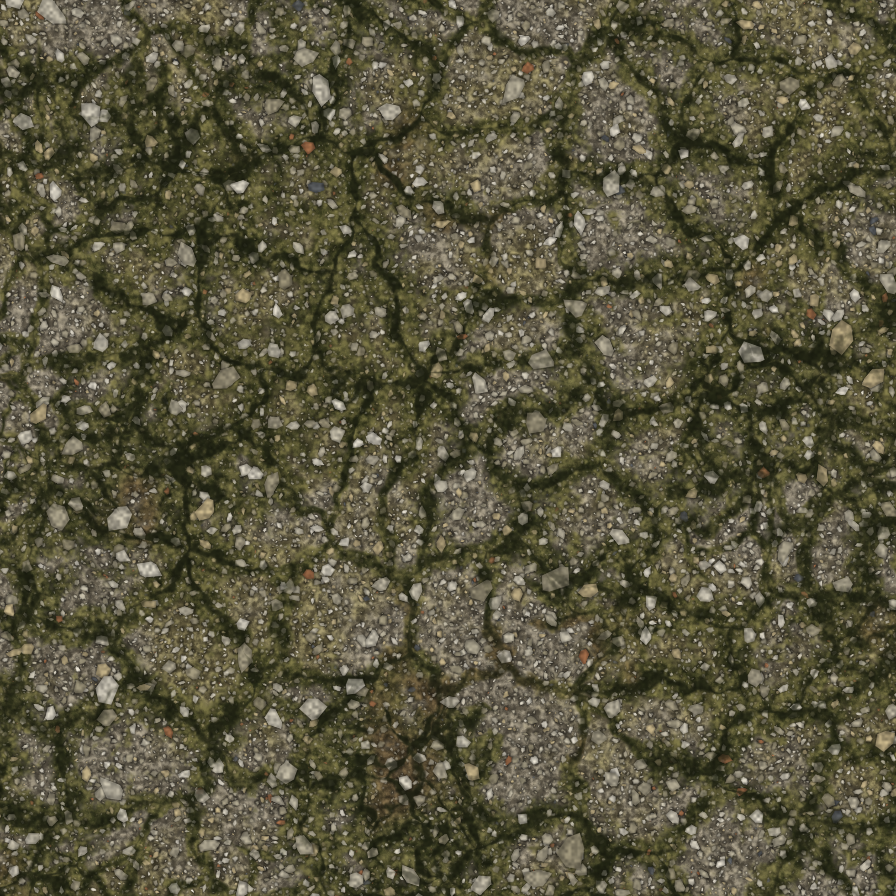
This texture is drawn by a three.js fragment shader. Its source:

```glsl
// Weathered, cracked asphalt with moss growing out of the joints.
// Warped Voronoi borders give the cracks, noise spreads the moss from them,
// and several layers of hashed polygons scatter pale angular gravel on top.

varying vec2 vUv;

vec3 hash3(vec2 p) {
  vec3 q = fract(p.xyx * vec3(0.1031, 0.1030, 0.0973));
  q += dot(q, q.yxz + 33.33);
  return fract((q.xxy + q.yzz) * q.zyx);
}

float noise(vec2 p) {
  vec2 i = floor(p), f = fract(p);
  f = f * f * (3.0 - 2.0 * f);
  return mix(mix(hash3(i).x, hash3(i + vec2(1, 0)).x, f.x),
             mix(hash3(i + vec2(0, 1)).x, hash3(i + vec2(1, 1)).x, f.x), f.y);
}

float fbm(vec2 p) {
  float sum = 0.0, weight = 0.533;
  for (int i = 0; i < 4; i++) {
    sum += weight * noise(p);
    p = mat2(1.6, 1.2, -1.2, 1.6) * p + 17.3;
    weight *= 0.5;
  }
  return sum;
}

// Distance to the nearest Voronoi border, in canvas units
float plateBorder(vec2 uv, float scale) {
  vec2 p = uv * scale, cell = floor(p), nearest = vec2(0.0);
  float best = 9.0, border = 9.0;
  for (int j = -1; j <= 1; j++)
  for (int i = -1; i <= 1; i++) {
    vec2 id = cell + vec2(i, j);
    vec2 toSeed = id + hash3(id + scale).xy - p;
    float d = dot(toSeed, toSeed);
    if (d < best) { best = d; nearest = toSeed; }
  }
  for (int j = -2; j <= 2; j++)
  for (int i = -2; i <= 2; i++) {
    vec2 id = cell + vec2(i, j);
    vec2 toSeed = id + hash3(id + scale).xy - p, across = toSeed - nearest;
    if (dot(across, across) > 0.0001)
      border = min(border, dot(0.5 * (toSeed + nearest), normalize(across)));
  }
  return border / scale;
}

// Angular pebbles: coverage, random tint, bevel light, contact shadow
vec4 pebbles(vec2 uv, float scale, float density) {
  vec2 p = uv * scale, cell = floor(p);
  vec4 stone = vec4(0.0, 0.0, 1.0, 0.0);
  for (int j = -1; j <= 1; j++)
  for (int i = -1; i <= 1; i++) {
    vec2 id = cell + vec2(i, j);
    vec3 place = hash3(id + scale), form = hash3(id + scale + 71.0);
    if (place.z > density) continue;
    vec2 q = p - id - 0.5 - 0.7 * (place.xy - 0.5);
    float turn = 6.2832 * form.y, radius = mix(0.18, 0.44, form.x * form.x);
    q = mat2(cos(turn), sin(turn), -sin(turn), cos(turn)) * q;
    q.y *= 1.0 + 0.8 * form.z;
    float d = -1.0;
    for (int k = 0; k < 6; k++) {
      vec3 side = hash3(id + 13.0 * float(k) + 5.0);
      float a = (float(k) + 0.7 * side.x) * 1.0472;
      d = max(d, dot(q, vec2(cos(a), sin(a))) - radius * (0.7 + 0.4 * side.y));
    }
    float soft = 0.0008 * scale;
    float cover = 1.0 - smoothstep(-soft, soft, d);
    if (cover > stone.x) {
      stone.xy = vec2(cover, hash3(id + 29.0).z);
      stone.z = 0.84 + 0.2 * smoothstep(0.0, 0.5 * radius, -d);
    }
    stone.w = max(stone.w, 1.0 - smoothstep(0.0, 0.0035 * scale, d));
  }
  return stone;
}

vec3 addPebbles(vec3 ground, vec4 stone, float visible) {
  vec3 rock = mix(vec3(0.51, 0.48, 0.39), vec3(0.76, 0.74, 0.69), fract(stone.y * 7.0));
  rock = mix(rock, vec3(0.65, 0.59, 0.45), step(0.86, stone.y));
  rock = mix(rock, vec3(0.55, 0.37, 0.25), step(0.988, stone.y));
  rock = mix(rock, vec3(0.30, 0.31, 0.32), step(stone.y, 0.01));
  ground *= 1.0 - 0.3 * stone.w * visible;
  return mix(ground, rock * stone.z, stone.x * visible);
}

void main() {
  vec2 uv = vUv;
  float fine = fbm(uv * 70.0), grit = fbm(uv * 190.0 + 40.0);
  float damp = smoothstep(0.3, 0.7, fbm(uv * 5.0 + 8.0));

  // Main joints, plus finer cracks that come and go
  vec2 bend = vec2(fbm(uv * 11.0), fbm(uv * 11.0 + 50.0)) - 0.5;
  vec2 jag = vec2(noise(uv * 65.0), noise(uv * 65.0 + 90.0)) - 0.5;
  vec2 warped = uv + 0.08 * bend + 0.012 * jag;
  float branch = plateBorder(warped + 3.0, 16.0);
  branch += 0.022 * smoothstep(0.4, 0.65, noise(uv * 6.0 + 21.0));
  float crack = min(plateBorder(warped, 8.5), branch);

  // Bare stone, thin olive film, then thick moss
  vec3 color = mix(vec3(0.33, 0.305, 0.255), vec3(0.60, 0.565, 0.49), smoothstep(0.25, 0.75, grit));
  float film = smoothstep(0.35, 0.65, fbm(uv * 9.0 + 30.0) + 0.3 * (fine - 0.5));
  color = mix(color, color * vec3(0.95, 0.94, 0.76), film);
  float moss = 1.0 - crack / (0.011 + 0.029 * damp);
  moss = smoothstep(0.1, 0.65, moss + 0.9 * (fine - 0.5) + 0.5 * (grit - 0.5));
  vec3 mossColor = mix(vec3(0.13, 0.145, 0.065), vec3(0.43, 0.41, 0.24), smoothstep(0.28, 0.75, 0.5 * (fine + grit)));
  float rust = smoothstep(0.70, 0.84, fbm(uv * 7.0 + 64.0));
  mossColor = mix(mossColor, vec3(0.36, 0.28, 0.20) * (0.4 + 1.2 * grit), 0.7 * rust);
  color = mix(color, mossColor, 0.92 * moss);

  // Shadowed crack floor
  float gap = 1.0 - smoothstep(0.001, 0.007, crack + 0.013 * (fine - 0.5));
  gap *= 0.55 + 0.45 * damp;
  color = mix(color, vec3(0.11, 0.12, 0.065), 0.88 * gap);

  // Gravel from specks up to loose stones
  color = addPebbles(color, pebbles(uv, 170.0, 0.50), 0.85 * (1.0 - 0.5 * moss) * (1.0 - gap));
  color = addPebbles(color, pebbles(uv, 90.0, 0.50), (0.95 - 0.3 * moss) * (1.0 - 0.9 * gap));
  color = addPebbles(color, pebbles(uv, 50.0, 0.48), (0.97 - 0.12 * moss) * (1.0 - 0.7 * gap));
  color = addPebbles(color, pebbles(uv, 27.0, 0.22), 0.97 - 0.4 * gap);

  // Crisp surface grain
  color *= 0.80 + 0.42 * noise(uv * 280.0);
  gl_FragColor = vec4(color, 1.0);
}
```
